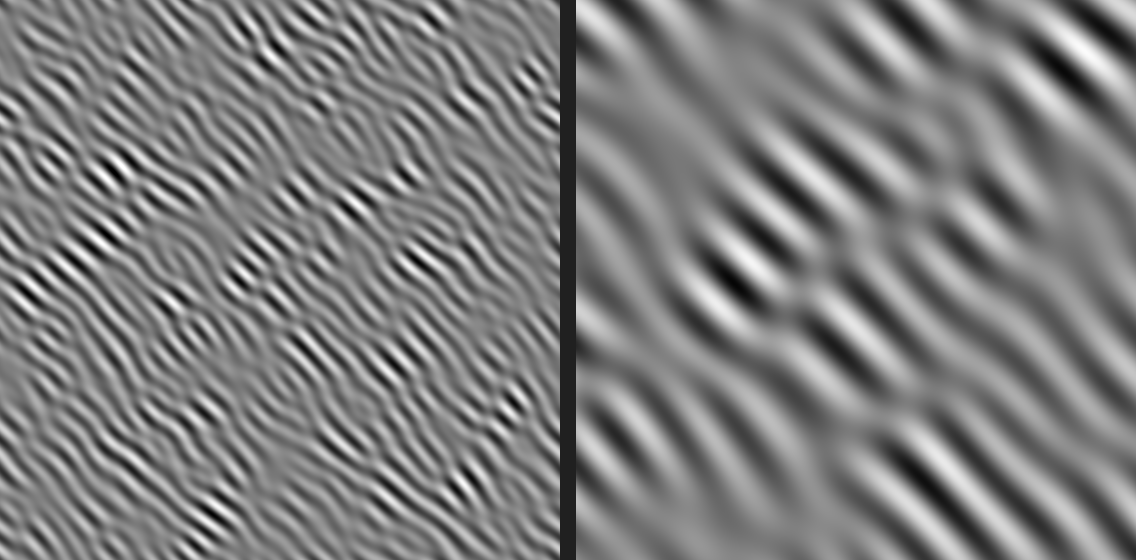
Left, the full canvas; right, a detail of the centre.
This texture is drawn by a Shadertoy shader. Its source:

```glsl
const int CELLS = 9; // grid cells per side, wraps at the canvas edge

// Integer hash: three random values in 0..1
vec3 hash3(uvec3 v) {
    v = v * 1664525u + 1013904223u;
    v.x += v.y * v.z; v.y += v.z * v.x; v.z += v.x * v.y;
    v ^= v >> 16u;
    v.x += v.y * v.z; v.y += v.z * v.x; v.z += v.x * v.y;
    return vec3(v >> 8u) / 16777216.0;
}

// One striped wave packet of unit radius with a smooth compact envelope
float wavePacket(vec2 offset, float angle, float cycles, float phase) {
    float envelope = max(1.0 - dot(offset, offset), 0.0);
    envelope *= envelope;
    float along = dot(offset, vec2(cos(angle), sin(angle)));
    return envelope * envelope * cos(6.28318 * (cycles * along + phase));
}

// Sum of randomly scattered packets, periodic over the grid
float gaborNoise(vec2 p) {
    ivec2 home = ivec2(floor(p));
    float sum = 0.0;
    for (int y = -1; y <= 1; y++)
    for (int x = -1; x <= 1; x++) {
        ivec2 cell = home + ivec2(x, y);
        uvec2 wrapped = uvec2((cell + CELLS) % CELLS);
        for (uint i = 0u; i < 10u; i++) {
            vec3 place = hash3(uvec3(wrapped, i));
            vec3 shape = hash3(uvec3(wrapped + 31u, i + 57u));
            vec2 offset = p - vec2(cell) - place.xy;
            float angle = 0.785 + 0.44 * (shape.x - 0.5);
            float cycles = mix(3.15, 3.35, shape.y);
            sum += wavePacket(offset, angle, cycles, place.z);
        }
    }
    return sum;
}

void mainImage(out vec4 fragColor, in vec2 fragCoord) {
    vec2 uv = fragCoord / iResolution.xy;
    float grey = 0.5 + 0.123 * gaborNoise(uv * float(CELLS));
    fragColor = vec4(vec3(clamp(grey, 0.0, 1.0)), 1.0);
}
```
